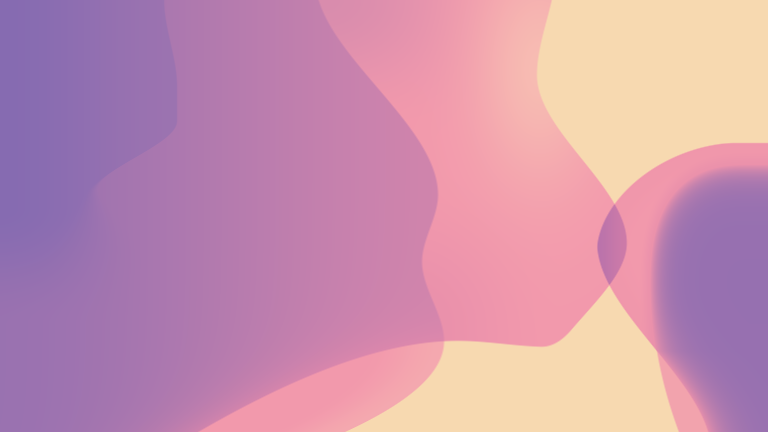
This background is drawn by a WebGL 1 fragment shader. Its source:

```glsl
precision highp float;
// Overlapping translucent wavy sheets in violet, mauve and pink over cream.

uniform vec2 u_resolution;

// Antialiased coverage of a signed field, negative inside.
float cover(float d) {
  return clamp(0.5 - d * u_resolution.y / 1.8, 0.0, 1.0);
}

float smoothMax(float a, float b, float k) {
  float h = max(k - abs(a - b), 0.0) / k;
  return max(a, b) + h * h * k * 0.25;
}

// Rounded upper-left shoulder that continues straight right and down.
float shoulder(vec2 p, vec2 center, vec2 radius, float power) {
  vec2 q = max(center - p, 0.0) / radius;
  return (pow(pow(q.x, power) + pow(q.y, power), 1.0 / power) - 1.0) * radius.x;
}

// Large pink sheet: wavy right side joined to a curved underside.
float pinkSheet(vec2 p) {
  float side = 1.243 + 0.045 * (1.0 - smoothstep(-0.08, 0.174, p.y))
    + 0.208 * smoothstep(0.174, 0.5625, p.y) - 0.2 * smoothstep(0.5625, 0.9, p.y);
  float left = max(1.06 - p.x, 0.0);
  float under = 0.789 + 0.9 * left * left / (1.0 + 0.9 * left)
    + 0.014 * smoothstep(1.06, 1.27, p.x);
  return smoothMax(p.x - side, p.y - under, 0.04);
}

float mauveSheet(vec2 p) {
  float tail = max(p.y - 0.79, 0.0);
  float side = 0.73 + 0.284 * smoothstep(-0.049, 0.451, p.y)
    - 0.037 * smoothstep(0.451, 0.606, p.y)
    + 0.051 * smoothstep(0.606, 0.79, p.y) - 5.2 * tail * tail;
  return (p.x - side) * 0.85;
}

float violetSheet(vec2 p) {
  return p.x - 0.38 - 0.03 * smoothstep(0.0, 0.2, p.y)
    + 0.195 * smoothstep(0.28, 0.45, p.y);
}

float outerLobe(vec2 p) {
  p.x -= 0.265 * smoothstep(0.56, 1.05, p.y);
  return shoulder(p, vec2(1.7, 0.579), vec2(0.318, 0.248), 1.8);
}

float innerLobe(vec2 p) {
  float drop = max(p.y - 0.66, 0.0);
  p.x -= 0.55 * drop * drop;
  return shoulder(p, vec2(1.73, 0.66), vec2(0.222, 0.275), 2.5);
}

void main() {
  // Canvas heights, measured down from the upper left.
  vec2 p = vec2(gl_FragCoord.x, u_resolution.y - gl_FragCoord.y) / u_resolution.y;
  vec3 cream = vec3(0.97, 0.85, 0.69);
  vec3 pink = vec3(0.95, 0.6, 0.675);
  vec3 peach = vec3(0.97, 0.75, 0.7);
  vec3 violet = vec3(0.59, 0.44, 0.69);

  float pinkDist = pinkSheet(p);
  float mauveDist = mauveSheet(p);
  float outer = outerLobe(p);
  float inner = innerLobe(p);
  float inPink = cover(pinkDist);
  float inMauve = cover(mauveDist);
  float inOuter = cover(outer);

  // Pink sheet: rosy top and base, peach glow at the upper right.
  vec3 sheet = mix(pink, vec3(0.85, 0.55, 0.68),
    (1.0 - smoothstep(0.0, 0.32, p.y)) * (1.0 - smoothstep(0.75, 1.2, p.x)));
  sheet = mix(sheet, vec3(0.9, 0.55, 0.67),
    0.75 * smoothstep(0.4, 0.75, p.y) * (1.0 - smoothstep(0.95, 1.3, p.x)));
  vec2 glow = (p - vec2(1.25, 0.16)) / vec2(0.15, 0.27);
  sheet = mix(sheet, peach, 0.9 * exp(-dot(glow, glow)));
  vec3 color = mix(cream, sheet, inPink);

  // Mauve sheet: pink over bare cream, darker over the pink sheet.
  vec3 strip = mix(pink, peach, 0.4 * smoothstep(-0.15, 0.0, mauveDist));
  vec3 mauve = mix(vec3(0.6, 0.445, 0.69), vec3(0.82, 0.52, 0.675),
    smoothstep(-0.05, 1.12, p.x));
  float underGlow = exp(min(pinkDist, 0.0) * 17.0);
  mauve = mix(mauve, vec3(0.9, 0.54, 0.67), 0.6 * underGlow);
  color = mix(color, mix(strip, mauve, inPink), inMauve);

  // Violet sheet: crisp above, dissolving below.
  float violetDist = violetSheet(p);
  float soft = 0.13 * smoothstep(0.4, 0.62, p.y) + 1.0 / u_resolution.y;
  float veil = (1.0 - smoothstep(-soft, soft, violetDist))
    * (1.0 - smoothstep(0.48, 0.75, p.y));
  vec3 deep = mix(vec3(0.525, 0.42, 0.695), vec3(0.61, 0.45, 0.69),
    smoothstep(0.0, 0.42, p.x));
  color = mix(color, deep, veil);

  // Right lobes: pink alone, violet blooming inward where they overlap.
  float inInner = cover(inner) * smoothstep(0.7, 0.8, p.y);
  color = mix(color, vec3(0.95, 0.64, 0.68), inInner);
  vec3 lobe = mix(vec3(0.94, 0.59, 0.67), pink, smoothstep(0.0, 0.1, -outer));
  lobe = mix(lobe, vec3(0.9, 0.55, 0.67), 0.6 * smoothstep(-0.03, 0.0, -inner));
  float depth = max(min(-outer, -inner) + 0.003, 0.0);
  float falloff = mix(42.0, 24.0, smoothstep(0.65, 0.85, p.y));
  lobe = mix(lobe, violet, 1.0 - exp(-depth * falloff));
  vec3 lens = mix(vec3(0.73, 0.45, 0.67), vec3(0.8, 0.48, 0.66),
    smoothstep(1.38, 1.45, p.x));
  color = mix(color, mix(lobe, lens, inPink), inOuter);

  gl_FragColor = vec4(color, 1.0);
}
```
